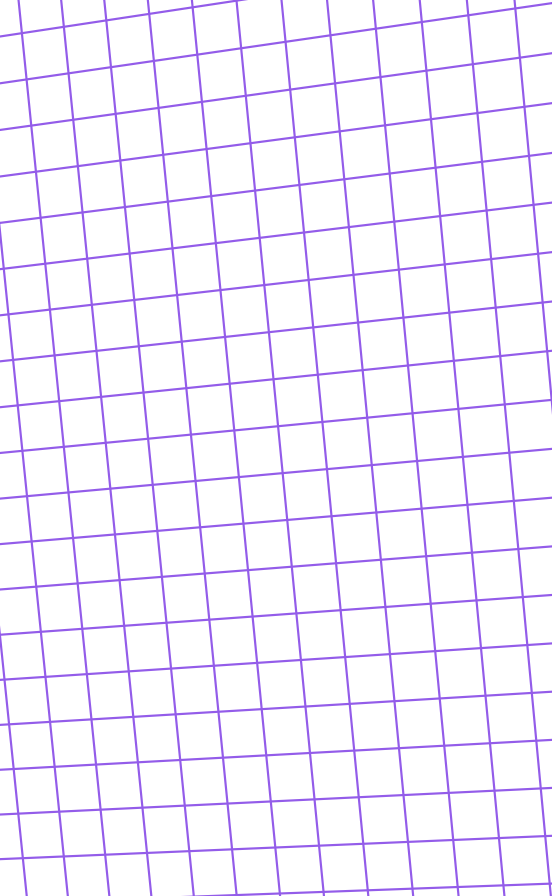
Write a Shadertoy shader that draws this pattern.

```glsl
// A thin violet grid on white, tilted and seen in slight perspective.
// A projective map takes the canvas to grid space, where lines sit at whole
// numbers; dividing by the map's gradient keeps the stroke width constant.

const vec3 PAPER = vec3(1.0);
const vec3 INK = vec3(0.575, 0.36, 0.915);
const float LINE_WIDTH = 0.00244;               // fraction of canvas height

// Projective map: each row holds x, y and constant terms.
const vec3 COLUMN_ROW = vec3(21.18, -2.147, -0.438);
const vec3 LINE_ROW = vec3(2.778, 19.126, -1.778);
const vec3 DEPTH_ROW = vec3(0.1147, -0.0269, 1.0);

// Coverage of the lines where the coordinate row.p / depth is whole.
float gridLines(vec3 row, vec3 p, float pixel) {
    float depth = dot(DEPTH_ROW, p);
    float coord = dot(row, p) / depth;
    vec2 gradient = (row.xy - coord * DEPTH_ROW.xy) / depth;
    float dist = abs(coord - round(coord)) / length(gradient);
    return clamp((0.5 * LINE_WIDTH - dist) / pixel + 0.5, 0.0, 1.0);
}

void mainImage(out vec4 fragColor, in vec2 fragCoord) {
    // Height units, measured downward from the top left corner
    float pixel = 1.0 / iResolution.y;
    vec3 p = vec3(fragCoord.x * pixel, 1.0 - fragCoord.y * pixel, 1.0);

    // Both line families, layered
    float upright = gridLines(COLUMN_ROW, p, pixel);
    float level = gridLines(LINE_ROW, p, pixel);
    float ink = 1.0 - (1.0 - upright) * (1.0 - level);

    fragColor = vec4(mix(PAPER, INK, ink), 1.0);
}
```
